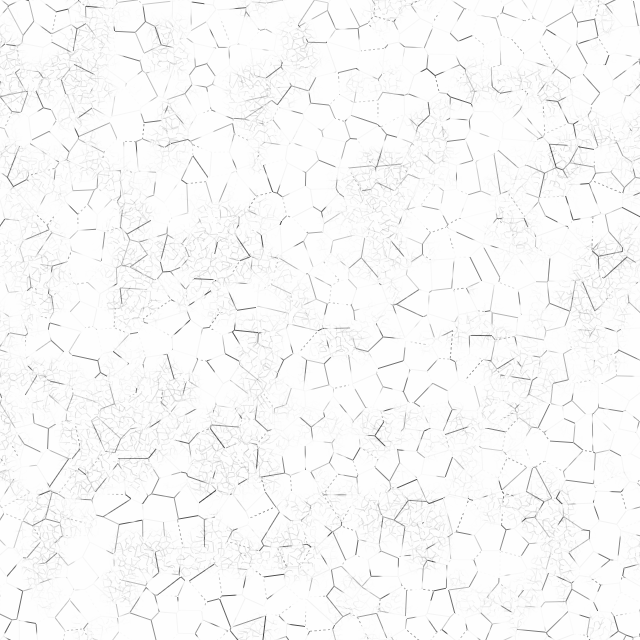
Write a Shadertoy shader that draws this texture.

```glsl
// Hairline craquelure: thin broken grey cracks on a nearly white glaze.
// Cracks are Voronoi borders, each with its own strength, gaps or dashes;
// two finer, very faint Voronoi layers add patches of crazing.

const vec3 GLAZE = vec3(0.995);
const float CELLS = 27.0;          // main cells across the canvas
const float HAIR_WIDTH = 0.00146;  // crack width in canvas units
const float MAIN_INK = 0.68;
const float FINE_INK = 0.12;

struct Crack {
    float dist;   // distance to the nearest border
    float seed;   // random value shared by both sides of the border
    float along;  // position along the border, from its middle
};

vec2 hash22(vec2 p) {
    vec3 q = fract(p.xyx * vec3(0.1031, 0.1030, 0.0973));
    q += dot(q, q.yzx + 33.33);
    return fract((q.xx + q.yz) * q.zy);
}

float valueNoise(vec2 p) {
    vec2 cell = floor(p);
    vec2 f = fract(p);
    f = f * f * (3.0 - 2.0 * f);
    float bottom = mix(hash22(cell).x, hash22(cell + vec2(1, 0)).x, f.x);
    float top = mix(hash22(cell + vec2(0, 1)).x, hash22(cell + vec2(1, 1)).x, f.x);
    return mix(bottom, top, f.y);
}

// Nearest Voronoi border; lengths are returned in canvas units.
Crack voronoiCrack(vec2 uv, float scale, float offset) {
    vec2 p = uv * scale + offset;
    vec2 base = floor(p);
    vec2 nearId = base;
    vec2 nearSite = vec2(0.0);
    float nearest = 1e5;
    for (int y = -1; y <= 1; y++)
    for (int x = -1; x <= 1; x++) {
        vec2 id = base + vec2(x, y);
        vec2 site = id + hash22(id) - p;
        float d = dot(site, site);
        if (d < nearest) {
            nearest = d;
            nearId = id;
            nearSite = site;
        }
    }

    Crack crack = Crack(1e5, 0.0, 0.0);
    for (int y = -2; y <= 2; y++)
    for (int x = -2; x <= 2; x++) {
        if (x == 0 && y == 0) continue;
        vec2 id = nearId + vec2(x, y);
        vec2 site = id + hash22(id) - p;
        vec2 middle = 0.5 * (site + nearSite);
        vec2 normal = normalize(site - nearSite);
        float d = dot(middle, normal) / scale;
        if (d < crack.dist) {
            float along = dot(middle, vec2(-normal.y, normal.x)) / scale;
            crack = Crack(d, hash22(id + nearId + 71.0).x, along);
        }
    }
    return crack;
}

// Share of a pixel covered by a line of the given width.
float lineCoverage(float dist, float width, float pixel) {
    float edge = clamp((0.5 * (width + pixel) - dist) / pixel, 0.0, 1.0);
    return min(edge, width / pixel);
}

// Main cracks: some borders are solid, some dashed, some almost vanish.
float mainCracks(vec2 uv, float pixel) {
    Crack crack = voronoiCrack(uv, CELLS, 5.0);
    float gaps = 0.6 * valueNoise(uv * 58.0) + 0.4 * crack.seed;
    float presence = max(smoothstep(0.44, 0.58, gaps), 0.07);
    float strength = mix(0.3, 1.0, fract(crack.seed * 13.7));
    strength *= mix(0.7, 1.2, valueNoise(uv * 9.0 + 40.0));
    float dash = smoothstep(-0.4, 0.4, cos(crack.along * 900.0));
    float dashed = step(0.8, fract(crack.seed * 37.3));
    strength *= mix(1.0, 0.65 * dash, dashed);
    return lineCoverage(crack.dist, HAIR_WIDTH, pixel) * presence * strength;
}

// Faint crazing, gathered into soft patches.
float fineCracks(vec2 uv, float scale, float pixel) {
    Crack crack = voronoiCrack(uv, scale, 19.0);
    float patches = 0.7 * valueNoise(uv * 15.0 + 8.0) + 0.3 * valueNoise(uv * 42.0);
    float mask = smoothstep(0.42, 0.75, patches);
    float strength = smoothstep(0.2, 0.9, crack.seed);
    return lineCoverage(crack.dist, HAIR_WIDTH, pixel) * mask * strength;
}

void mainImage(out vec4 fragColor, in vec2 fragCoord) {
    float pixel = 1.0 / iResolution.y;
    vec2 uv = fragCoord * pixel;

    float ink = MAIN_INK * mainCracks(uv, pixel);
    ink += FINE_INK * fineCracks(uv, 64.0, pixel);
    ink += FINE_INK * fineCracks(uv, 118.0, pixel);

    fragColor = vec4(GLAZE * (1.0 - min(ink, 0.75)), 1.0);
}
```
